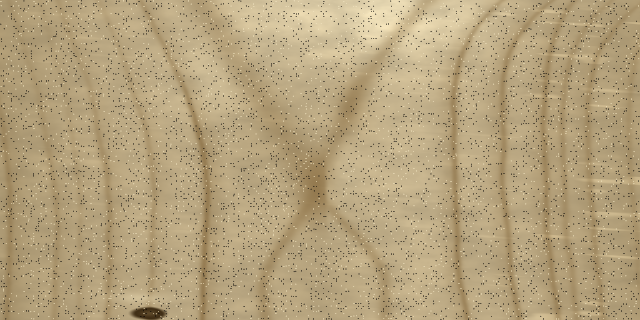
A WebGL 2 fragment shader for this texture:

```glsl
#version 300 es
precision highp float;
// Pale sawn wood: bowed growth rings around a forked knot, with fine speckles.

#define RING_WIDTH 0.011
#define RING_DEPTH 0.75
#define ARM_DEPTH 0.42
#define KNOT_DEPTH 0.75
#define MOTTLE 0.13
#define FLECKS 0.16
#define SPECK_CELLS 128.0
#define DARK_SPECKS 0.15
#define LIGHT_SPECKS 0.09

uniform vec2 u_resolution;
out vec4 fragColor;

const vec3 TAN = vec3(0.735, 0.662, 0.515);
const vec3 CREAM = vec3(0.91, 0.85, 0.70);
const vec3 SHADE = vec3(0.64, 0.565, 0.415);
const vec3 RING = vec3(0.53, 0.42, 0.25);
const vec3 BARK = vec3(0.20, 0.13, 0.04);

// Each ring: apex x, apex y, bend above the apex, strength
const vec4 LEFT_RINGS[6] = vec4[6](
    vec4(0.028, 0.30, 0.15, 0.65), vec4(0.178, 0.30, 0.28, 0.45),
    vec4(0.255, 0.30, 0.24, 0.30), vec4(0.344, 0.31, 0.31, 0.60),
    vec4(0.479, 0.38, 0.39, 0.50), vec4(0.648, 0.39, 0.50, 1.00));
const vec4 RIGHT_RINGS[6] = vec4[6](
    vec4(1.414, 0.57, 2.0, 0.85), vec4(1.570, 0.63, 3.1, 0.75),
    vec4(1.700, 0.61, 1.6, 0.75), vec4(1.758, 0.60, 2.4, 0.55),
    vec4(1.836, 0.61, 3.0, 0.60), vec4(1.971, 0.61, 1.6, 0.40));

float hash(vec2 p) {
    return fract(sin(dot(p, vec2(127.1, 311.7))) * 43758.5453);
}

float noise(vec2 p) {
    vec2 i = floor(p), f = fract(p);
    f = f * f * (3.0 - 2.0 * f);
    return mix(mix(hash(i), hash(i + vec2(1, 0)), f.x),
               mix(hash(i + vec2(0, 1)), hash(i + vec2(1, 1)), f.x), f.y);
}

float fbm(vec2 p) {
    float sum = 0.0, amp = 0.5;
    for (int i = 0; i < 4; i++) {
        sum += amp * noise(p);
        p = p * 2.03 + 17.3;
        amp *= 0.5;
    }
    return sum / 0.9375;
}

float bell(float d, float width) {
    return exp(-d * d / (width * width));
}

float blob(vec2 p, vec2 center, vec2 radius) {
    vec2 d = (p - center) / radius;
    return exp(-dot(d, d));
}

// A sharp dark line with a soft band of late wood beside it
float ringLine(vec2 p, vec4 ring, float side, float power) {
    float above = max(p.y - ring.y, 0.0), below = max(ring.y - p.y, 0.0);
    float bend = ring.z * pow(above, power) + 0.13 * below * below;
    float d = p.x - ring.x - side * bend;
    float fade = 1.0 - 0.45 * smoothstep(0.15, 0.5, above);
    return ring.w * fade * (0.7 * bell(d, RING_WIDTH) + 0.3 * bell(d + side * 0.015, 0.032));
}

float growthRings(vec2 p) {
    float sum = 0.0;
    for (int i = 0; i < 6; i++) {
        sum += ringLine(p, LEFT_RINGS[i], -1.0, 1.7);
        sum += ringLine(p, RIGHT_RINGS[i], 1.0, 3.0);
    }
    return sum;
}

// Four arms that spread from the knot
float knotArms(vec2 p) {
    float t = max(p.y - 0.48, 0.0), s = 0.40 - p.y;
    float upper = smoothstep(0.38, 0.50, p.y), lower = smoothstep(-0.02, 0.06, s);
    float upLeft = p.x - 0.97 + 0.62 * (p.y - 0.44);
    float upRight = p.x - 1.016 - 0.3 * t - 0.63 * t * t;
    float lowLeft = p.x - 0.985 + 0.16 * smoothstep(-0.06, 0.32, s);
    float lowRight = p.x - 1.0 - 0.2 * smoothstep(-0.03, 0.28, s);
    float sum = upper * (0.75 * bell(upLeft, 0.055) + 0.85 * bell(upRight, 0.036));
    sum += lower * (bell(lowLeft, 0.022) + 0.9 * bell(lowRight, 0.022));
    return sum + 0.6 * blob(p, vec2(1.10, 0.68), vec2(0.06, 0.11));
}

void main() {
    vec2 p = gl_FragCoord.xy / u_resolution * vec2(2.0, 1.0);
    vec2 warped = p + 0.022 * (vec2(fbm(p * 7.0), fbm(p * 7.0 + 40.0)) - 0.5);

    // Broad light and shade
    float light = 0.75 * blob(p, vec2(1.02, 1.02), vec2(0.36, 0.24))
                + 0.60 * blob(p, vec2(1.25, 0.95), vec2(0.13, 0.12))
                + 0.35 * blob(p, vec2(1.47, 0.95), vec2(0.10, 0.14))
                + 0.28 * blob(p, vec2(0.65, 0.74), vec2(0.15, 0.12))
                + 0.25 * blob(p, vec2(1.06, 0.48), vec2(0.06, 0.10))
                + 0.18 * blob(p, vec2(1.27, 0.45), vec2(0.22, 0.40));
    float shade = 0.55 * bell(p.x, 0.22) + 0.45 * bell(p.x - 2.0, 0.18)
                + 0.30 * blob(p, vec2(0.86, 0.58), vec2(0.14, 0.16))
                + 0.25 * blob(p, vec2(1.01, 0.10), vec2(0.16, 0.20));
    vec3 color = mix(TAN, CREAM, min(light, 1.0));
    color = mix(color, SHADE, min(shade, 0.8));

    // Mottled fibre and pale cross flecks
    float curl = fbm(warped * vec2(13.0, 24.0)) - 0.5;
    float fibre = noise(vec2(p.x * 12.0, (p.y + 0.04 * p.x) * 75.0)) - 0.5;
    color *= 1.0 + MOTTLE * curl * (1.0 + light) + 0.035 * fibre;
    float fleck = smoothstep(0.78, 0.98, noise(vec2(p.x * 7.0, (p.y + 0.07 * p.x) * 60.0)));
    color += FLECKS * fleck * (0.15 + 0.55 * smoothstep(1.4, 1.7, p.x)) * vec3(1.0, 0.95, 0.8);

    // Rings, arms and the knot with its crisp right edge
    color = mix(color, RING, min(RING_DEPTH * growthRings(warped), 0.8));
    color = mix(color, RING, min(ARM_DEPTH * knotArms(warped), 0.6));
    float knot = blob(warped, vec2(0.985, 0.41), vec2(0.055, 0.10));
    knot *= 1.0 - 0.8 * smoothstep(1.01, 1.03, warped.x);
    color = mix(color, RING, KNOT_DEPTH * knot);

    // Small bark pocket below a pale smear
    color = mix(color, CREAM, 0.45 * blob(warped, vec2(0.44, 0.072), vec2(0.10, 0.016)));
    vec2 pocket = (warped - vec2(0.4635, 0.023)) / vec2(0.060, 0.020);
    float inside = 1.0 - smoothstep(0.70, 1.15, length(pocket));
    vec3 pocketColor = mix(BARK, RING * 0.8, 0.6 * bell(length(pocket), 0.45));
    color = mix(color, pocketColor, 0.92 * inside);

    // Scattered dark and pale specks
    vec2 cell = floor(p * SPECK_CELLS), local = fract(p * SPECK_CELLS);
    vec2 spot = 0.3 + 0.4 * vec2(hash(cell + 3.1), hash(cell + 8.7));
    float dotMask = 1.0 - smoothstep(0.16, 0.38, length(local - spot));
    float pick = hash(cell + 21.4);
    color = mix(color, color * 0.45, dotMask * step(pick, DARK_SPECKS));
    color = mix(color, vec3(0.95, 0.90, 0.76), 0.6 * dotMask * step(1.0 - LIGHT_SPECKS, pick));

    fragColor = vec4(clamp(color, 0.0, 1.0), 1.0);
}
```
